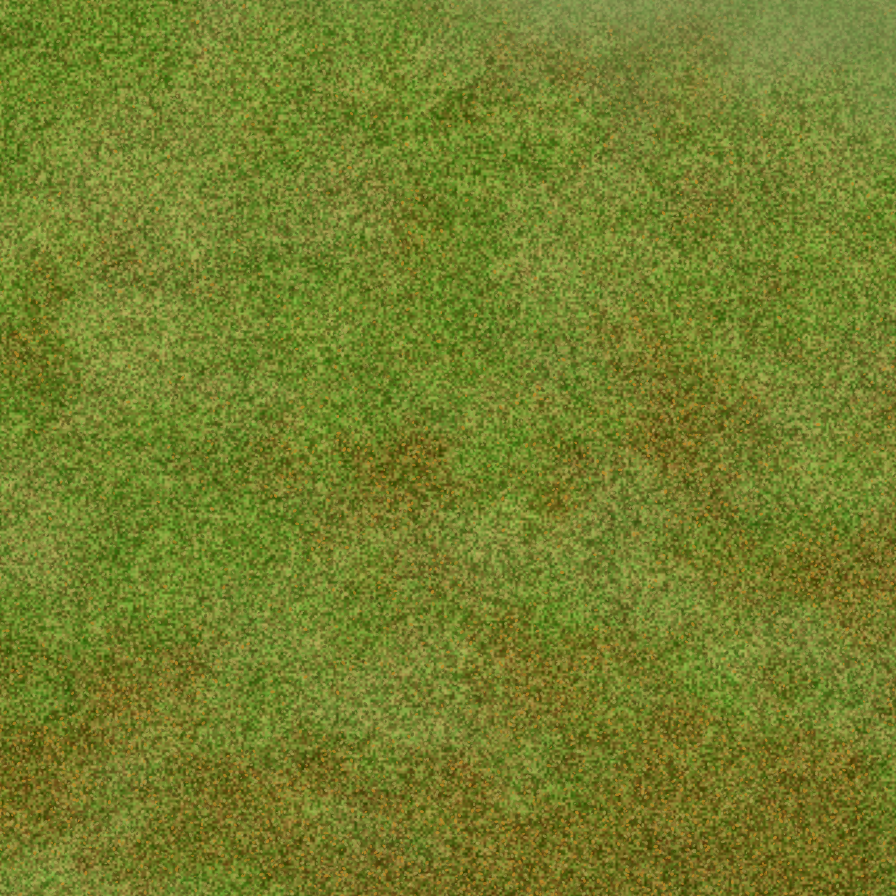
Write a WebGL 2 fragment shader that draws this texture.

```glsl
#version 300 es
precision highp float;
// Worn meadow turf: fine grassy grain, dry brown patches and a pale hazy corner.

#define PATCH_SCALE vec2(6.5, 8.5)
#define GRAIN_CELLS 340.0
#define FLECK_CELLS 200.0
#define GRAIN_CONTRAST 0.40
#define HUE_CONTRAST 0.20
#define GREEN vec3(0.41, 0.515, 0.15)
#define STRAW vec3(0.54, 0.56, 0.26)
#define EARTH vec3(0.43, 0.375, 0.10)
#define HAZE vec3(0.52, 0.59, 0.37)
#define AMBER vec3(0.76, 0.54, 0.15)
#define STALK vec3(0.70, 0.66, 0.36)
#define SHADE vec3(0.25, 0.26, 0.07)

uniform vec2 u_resolution;
out vec4 fragColor;

// Integer hash: three random values per cell and seed.
vec3 hash3(vec2 cell, uint seed) {
    uvec3 v = uvec3(uvec2(ivec2(cell)), seed) * 1664525u + 1013904223u;
    v.x += v.y * v.z; v.y += v.z * v.x; v.z += v.x * v.y;
    v ^= v >> 16u;
    v.x += v.y * v.z; v.y += v.z * v.x; v.z += v.x * v.y;
    return vec3(v >> 8u) / 16777216.0;
}

float valueNoise(vec2 p, uint seed) {
    vec2 cell = floor(p);
    vec2 f = fract(p);
    f = f * f * (3.0 - 2.0 * f);
    float low = mix(hash3(cell, seed).x, hash3(cell + vec2(1, 0), seed).x, f.x);
    float high = mix(hash3(cell + vec2(0, 1), seed).x, hash3(cell + vec2(1, 1), seed).x, f.x);
    return mix(low, high, f.y);
}

// Rough layered noise around 0.5.
float fbm(vec2 p, uint seed) {
    float sum = 0.0;
    float total = 0.0;
    float weight = 0.5;
    for (uint i = 0u; i < 5u; i++) {
        sum += weight * valueNoise(p, seed + i);
        total += weight;
        p = mat2(1.9, 0.5, -0.5, 1.9) * p + 7.3;
        weight *= 0.65;
    }
    return sum / total;
}

// Centred noise of two fine sizes.
float grain(vec2 uv, uint seed) {
    float fine = valueNoise(uv * GRAIN_CELLS, seed);
    float coarse = valueNoise(uv * GRAIN_CELLS * 0.43, seed + 1u);
    return 0.75 * fine + 0.25 * coarse - 0.5;
}

// Coverage of small randomly turned ellipses; density is the share of filled cells.
float flecks(vec2 uv, float density, uint seed) {
    vec2 p = uv * FLECK_CELLS;
    vec2 home = floor(p);
    float blur = 0.5 * FLECK_CELLS / u_resolution.y;
    float cover = 0.0;
    for (int y = -1; y <= 1; y++) {
        for (int x = -1; x <= 1; x++) {
            vec2 cell = home + vec2(x, y);
            vec3 place = hash3(cell, seed);
            vec3 form = hash3(cell, seed + 1u);
            float angle = 6.2832 * form.x;
            vec2 along = vec2(cos(angle), sin(angle));
            vec2 d = p - cell - place.xy;
            vec2 turned = vec2(dot(d, along), dot(d, vec2(-along.y, along.x)));
            float dist = length(turned * vec2(0.8, 1.2)) - mix(0.2, 0.42, form.y);
            float filled = step(place.z, density);
            cover = max(cover, filled * mix(0.5, 1.0, form.z) * (1.0 - smoothstep(-blur, blur, dist)));
        }
    }
    return cover;
}

void main() {
    vec2 uv = gl_FragCoord.xy / u_resolution.y;

    // Broad patches, drier towards the bottom
    float worn = fbm(uv * PATCH_SCALE, 11u) + 0.24 * (0.45 - uv.y);
    float dry = smoothstep(0.38, 0.76, worn);
    float pale = smoothstep(0.34, 0.72, fbm(uv * PATCH_SCALE * 1.3 + 3.7, 31u));
    float tone = fbm(uv * PATCH_SCALE * 2.2 + 9.1, 51u) - 0.5;
    vec3 color = mix(GREEN, STRAW, 0.6 * pale);
    color = mix(color, EARTH, 0.72 * dry);
    color *= 1.0 + 0.22 * tone;

    // Blade grain in brightness and hue
    color += GRAIN_CONTRAST * grain(uv, 71u) * vec3(1.0, 1.0, 0.7);
    color += HUE_CONTRAST * grain(uv, 81u) * vec3(1.0, -0.35, 0.3);

    // Shadows, dry stalks and amber leaf bits
    color = mix(color, SHADE, 0.5 * flecks(uv, 0.16 + 0.12 * dry, 91u));
    color = mix(color, STALK, 0.6 * flecks(uv, 0.14 + 0.18 * pale, 101u));
    color = mix(color, AMBER, 0.8 * flecks(uv, 0.02 + 0.22 * dry, 111u));

    // Pale haze in the upper right
    float drift = 0.25 * (uv.x - 0.7) + 0.25 * (fbm(uv * 6.0, 121u) - 0.5);
    float haze = smoothstep(0.0, 0.22, uv.y - 0.82 + drift);
    color = mix(color, HAZE, 0.6 * haze);

    fragColor = vec4(clamp(color, 0.0, 1.0), 1.0);
}
```
